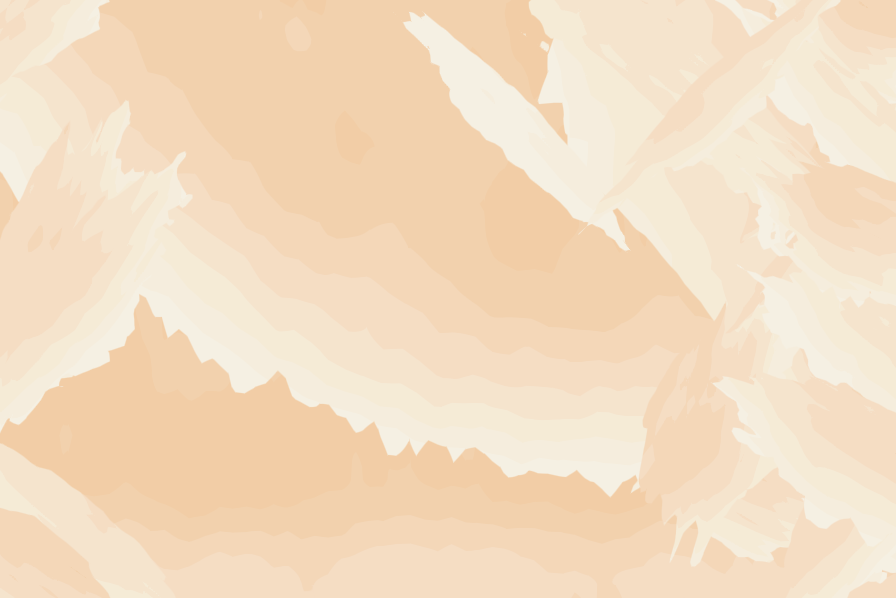
This background is drawn by a Shadertoy shader. Its source:

```glsl
// Overlapping painted leaves in peach and cream, with torn edges and flat tone steps.
// Each leaf is a lens whose outline and tone ramp are displaced by faceted noise,
// then cut into half steps of a five-colour palette.

float hash(vec2 p)
{
    return fract(sin(dot(p, vec2(127.1, 311.7))) * 4375.85);
}

// Linear interpolation keeps straight facets and sharp corners.
float facets(vec2 p)
{
    vec2 i = floor(p), f = p - i;
    return mix(mix(hash(i), hash(i + vec2(1, 0)), f.x),
               mix(hash(i + vec2(0, 1)), hash(i + vec2(1, 1)), f.x), f.y);
}

// Two octaves, centred on zero.
float torn(vec2 p)
{
    return 0.65 * facets(p) + 0.35 * facets(p * 2.3 + 17.0) - 0.5;
}

// Tone 0 is deep peach, tone 4 is pale cream.
vec3 palette(float tone)
{
    vec3 c = mix(vec3(0.95, 0.79, 0.62), vec3(0.95, 0.82, 0.68), clamp(tone, 0.0, 1.0));
    c = mix(c, vec3(0.96, 0.865, 0.765), clamp(tone - 1.0, 0.0, 1.0));
    c = mix(c, vec3(0.96, 0.92, 0.84), clamp(tone - 2.0, 0.0, 1.0));
    return mix(c, vec3(0.96, 0.94, 0.89), clamp(tone - 3.0, 0.0, 1.0));
}

// Flat half steps with softened borders.
vec3 flatPaint(float tone)
{
    float level = tone * 2.0 + 0.5;
    float soft = clamp(fwidth(level), 0.001, 0.9);
    float stepped = floor(level) + smoothstep(1.0 - soft, 1.0, fract(level));
    return palette(stepped * 0.5);
}

// size: half length and half width; tones: smooth upper side, torn lower side.
void leaf(inout vec3 col, vec2 p, vec2 centre, float angle, vec2 size, vec2 tones, float seed)
{
    float c = cos(angle), s = sin(angle);
    vec2 q = mat2(c, -s, s, c) * (p - centre);
    float small = smoothstep(0.25, 0.1, size.y);

    // Bristles run along the leaf and fray its tips
    float bristle = torn(vec2(q.x * 5.0, q.y * 55.0) + seed);
    float along = (q.x + 0.16 * small * bristle) / size.x;
    float halfWidth = size.y * (1.0 - along * along);

    // Teeth cross the lower side
    float lower = smoothstep(0.4, -0.3, q.y / size.y);
    float teeth = torn(vec2(q.x * 26.0 + q.y * 9.0, q.y * 5.0) + seed * 1.7);
    float depth = mix(0.012, min(0.11, size.y * 0.9), lower);
    float edge = halfWidth - abs(q.y) + teeth * depth;

    // Tone falls away from the torn side
    float rise = clamp(1.0 - 0.65 * (halfWidth + q.y) / size.y, 0.0, 1.0);
    float tone = mix(tones.x, tones.y, rise * rise)
               + 0.7 * torn(vec2(q.x * 13.0 + q.y * 6.0, q.y * 7.0) + seed * 2.3)
               + 0.8 * torn(q * vec2(3.0, 5.0) + seed * 3.1)
               + 0.7 * small * bristle;

    float soft = 0.7 * fwidth(edge) + 0.00001;
    col = mix(col, flatPaint(tone), smoothstep(-soft, soft, edge));
}

void mainImage(out vec4 fragColor, in vec2 fragCoord)
{
    vec2 p = fragCoord / iResolution.y;

    // Ground: deep peach, paler along the foot
    float ground = 0.55 + 1.5 * smoothstep(0.2, 0.02, p.y)
                 + 1.3 * torn(p * vec2(3.0, 4.0) + 5.0)
                 + 0.6 * torn(p * vec2(19.0, 8.0));
    vec3 col = flatPaint(ground);

    // Broad sheets: pale right side, long diagonal, torn rim on its upper edge
    leaf(col, p, vec2(1.42, 0.56), -0.9, vec2(0.85, 0.36), vec2(1.7, 3.9), 3.0);
    leaf(col, p, vec2(0.57, 0.63), -0.5, vec2(0.9, 0.3), vec2(0.9, 4.2), 11.0);
    leaf(col, p, vec2(0.86, 0.79), -0.82, vec2(0.27, 0.045), vec2(3.8, 4.3), 23.0);

    // Small leaves gather at the right, every fourth one at the left
    for (int i = 0; i < 20; i++)
    {
        float n = float(i);
        float h1 = hash(vec2(n, 1.3)), h2 = hash(vec2(n, 4.7)), h3 = hash(vec2(n, 8.1));
        bool left = i % 4 == 0;
        vec2 centre = vec2(left ? 0.2 * h1 : 1.08 + 0.45 * h1, fract(n * 0.618 + 0.1));
        float angle = (i % 3 == 1 || i % 8 == 4 ? 1.0 : -0.65) + 0.5 * (h2 - 0.5);
        vec2 size = vec2(0.16 + 0.18 * h3, 0.05 + 0.07 * h2);
        vec2 tones = vec2(1.3 + 1.3 * h3, 3.2 + 0.9 * h1);
        leaf(col, p, centre, angle, size, tones, 31.0 + n * 7.0);
    }

    fragColor = vec4(col, 1.0);
}
```
